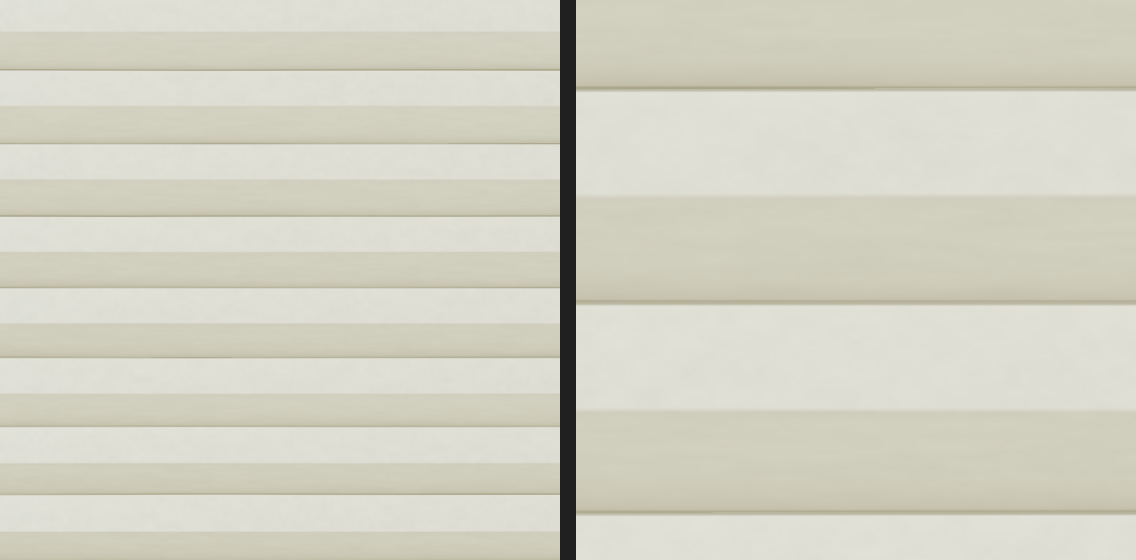
Left, the full canvas; right, a detail of the centre.
Give the GLSL for this texture, as a three.js fragment shader.

```glsl
varying vec2 vUv;

const vec3 LIT_COLOR = vec3(0.876, 0.878, 0.842);
const vec3 SHADE_TOP = vec3(0.832, 0.824, 0.762);
const vec3 SHADE_LOW = vec3(0.802, 0.794, 0.718);
const vec3 CREASE_COLOR = vec3(0.620, 0.598, 0.480);
const vec3 LIP_COLOR = vec3(0.905, 0.905, 0.875);

const float FIRST_CREASE = 0.125;    // depth of the first crease from the top
const float PLEAT_HEIGHT = 0.1325;   // pleat height at the first crease
const float PLEAT_SHRINK = 0.00104;  // perspective shrink per pleat
const float FOLD_TOP = 0.487;        // lit share of the top pleat
const float FOLD_GROWTH = 0.0015;    // growth of the lit share down the blind
const float EDGE_SOFTNESS = 0.0022;
const float CREASE_WIDTH = 0.0017;
const float SHADOW_REACH = 0.0065;
const float LIP_WIDTH = 0.0025;
const float WOBBLE = 0.0009;
const float LIT_GRAIN = 0.016;
const float SHADE_GRAIN = 0.018;

float hash(vec2 p) {
  vec3 q = fract(vec3(p.xyx) * 0.1031);
  q += dot(q, q.yzx + 33.33);
  return fract((q.x + q.y) * q.z);
}

float noise(vec2 p) {
  vec2 cell = floor(p);
  vec2 f = fract(p);
  f = f * f * (3.0 - 2.0 * f);
  float low = mix(hash(cell), hash(cell + vec2(1.0, 0.0)), f.x);
  float high = mix(hash(cell + vec2(0.0, 1.0)), hash(cell + vec2(1.0)), f.x);
  return mix(low, high, f.y);
}

// Two octaves centred on zero
float grain(vec2 p) {
  return 0.6 * noise(p) + 0.4 * noise(p * 2.1 + 17.0) - 0.5;
}

// Continuous pleat number: inverse of the quadratic crease spacing
float pleatAt(float depth) {
  float root = PLEAT_HEIGHT * PLEAT_HEIGHT - 4.0 * PLEAT_SHRINK * (depth - FIRST_CREASE);
  return 1.0 + (PLEAT_HEIGHT - sqrt(root)) / (2.0 * PLEAT_SHRINK);
}

void main() {
  float depth = 1.0 - vUv.y;
  depth += WOBBLE * (noise(vec2(vUv.x * 3.0, depth * 9.0)) - 0.5);

  // Position within the pleat, with distances in canvas units
  float pleat = pleatAt(depth);
  float row = floor(pleat);
  float along = pleat - row;
  float height = PLEAT_HEIGHT - 2.0 * PLEAT_SHRINK * (pleat - 1.0);
  float fold = FOLD_TOP + FOLD_GROWTH * row * row;
  float foldDist = (along - fold) * height;
  float below = (1.0 - along) * height;
  float above = along * height;

  // Lit upper face with soft paper mottling
  vec3 lit = LIT_COLOR + vec3(-0.004, -0.007, -0.010) * vUv.x;
  lit += LIT_GRAIN * grain(vUv * vec2(45.0, 65.0));
  lit += 0.010 * grain(vUv * vec2(140.0, 180.0) + 41.0);
  lit -= 0.006 * smoothstep(0.0, 1.0, along / fold);

  // Shaded lower face with horizontal fibres
  float slope = clamp((along - fold) / (1.0 - fold), 0.0, 1.0);
  float dimming = clamp(0.45 * slope + 0.07 * row, 0.0, 1.0);
  vec3 shade = mix(SHADE_TOP, SHADE_LOW, dimming);
  shade += SHADE_GRAIN * grain(vUv * vec2(22.0, 150.0) + 7.0);
  shade += 0.008 * grain(vUv * vec2(110.0, 190.0) + 73.0);
  shade += 0.006 * (hash(vec2(row, 5.0)) - 0.5);
  shade -= 0.012 * exp(-abs(foldDist) / 0.004);

  vec3 color = mix(lit, shade, smoothstep(-EDGE_SOFTNESS, EDGE_SOFTNESS, foldDist));

  // Bright lip under each crease, then the shadow and crease line
  color = mix(color, LIP_COLOR, 0.6 * exp(-above / LIP_WIDTH));
  float wear = 0.75 + 0.35 * noise(vec2(vUv.x * 5.0, row * 7.0 + 3.0));
  float shadow = 0.35 * exp(-below / SHADOW_REACH);
  float nearest = min(above, below);
  float line = 0.7 * (1.0 - smoothstep(0.3 * CREASE_WIDTH, 1.6 * CREASE_WIDTH, nearest));
  color = mix(color, CREASE_COLOR, clamp(wear * max(shadow, line), 0.0, 1.0));

  gl_FragColor = vec4(color, 1.0);
}
```
